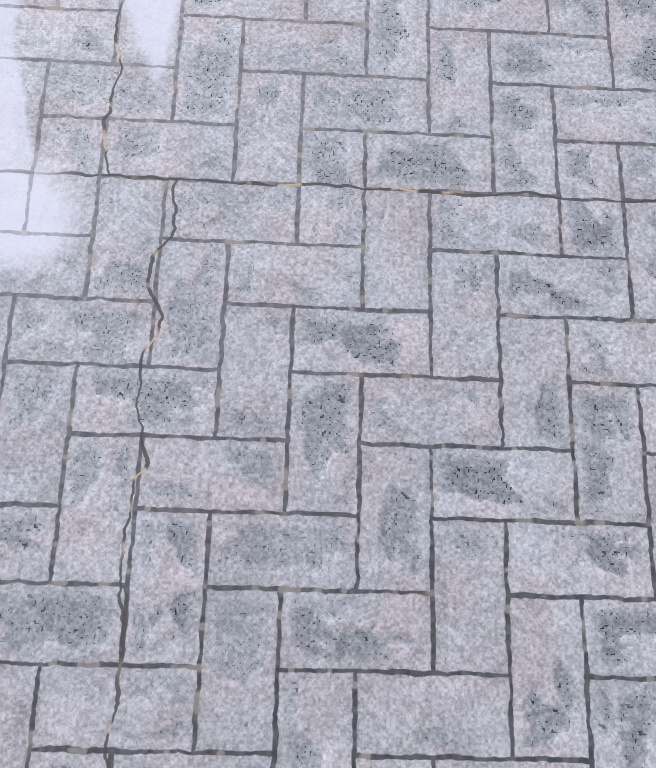
This texture is drawn by a Shadertoy shader. Its source:

```glsl
// Herringbone stamped concrete seen in slight perspective, with cracks and wet glare.

float hash(vec2 p) {
    return fract(sin(dot(p, vec2(127.1, 311.7))) * 43758.5);
}

float noise(vec2 p) {
    vec2 i = floor(p), f = fract(p);
    f = f * f * (3.0 - 2.0 * f);
    return mix(mix(hash(i), hash(i + vec2(1, 0)), f.x),
               mix(hash(i + vec2(0, 1)), hash(i + vec2(1, 1)), f.x), f.y);
}

float fbm(vec2 p) {
    float sum = 0.0, amp = 0.5;
    for (int i = 0; i < 5; i++) {
        sum += amp * noise(p);
        p = mat2(1.6, 1.2, -1.2, 1.6) * p + 7.3;
        amp *= 0.5;
    }
    return sum;
}

// Split-slate height: warped noise with steep ledges
float slate(vec2 p) {
    float h = fbm(p + 0.9 * fbm(p * 1.3 + 20.0));
    return smoothstep(0.36, 0.56, h) + 0.5 * h;
}

void mainImage(out vec4 fragColor, in vec2 fragCoord) {
    // Canvas position, y pointing down, in units of the height
    vec2 p = vec2(fragCoord.x, iResolution.y - fragCoord.y) / iResolution.y;
    float px = 12.0 / iResolution.y;

    // Undo the perspective: g counts brick widths
    mat2 axes = mat2(0.0928, 0.00495, -0.013, 0.0752) - mat2(0.0031 * p, -0.0244 * p);
    vec2 g = inverse(axes) * (p - vec2(0.470, 0.488));
    vec2 w = g + 0.03 * (vec2(noise(g * 5.0), noise(g * 5.0 + 40.0)) - 0.5)
               + 0.02 * (vec2(noise(g * 17.0), noise(g * 17.0 + 90.0)) - 0.5);

    // Herringbone: the diagonal index picks the half of a wide or a tall brick
    vec2 cell = floor(w);
    float diagonal = mod(cell.x - cell.y, 4.0);
    bool wide = diagonal < 1.5;
    vec2 corner = cell;
    if (wide && diagonal > 0.5) corner.x -= 1.0;
    if (!wide && diagonal < 2.5) corner.y -= 1.0;
    vec2 local = w - corner;
    vec2 inset = min(local, (wide ? vec2(2, 1) : vec2(1, 2)) - local);
    float edge = min(inset.x, inset.y);
    float seed = hash(corner + 3.0);

    // Chipped relief, lit from the upper left
    vec2 along = (wide ? local : local.yx) * vec2(1.5, 2.3) + corner * 7.31;
    float height = slate(along);
    float lit = height - slate(along + vec2(0.07, 0.09));
    float inner = smoothstep(0.04, 0.3, edge);
    float nearness = smoothstep(0.1, 1.2, p.x * 0.6 + p.y);
    float dent = inner * (1.0 - smoothstep(0.35, 0.95, height)) * (0.5 + 0.8 * seed);

    // Stone tone: mottling, dents and speckled grain
    float tone = 0.735 + 0.03 * (seed - 0.5) - 0.02 * nearness;
    tone += 0.12 * (fbm(g * 2.2 + 11.0) - 0.48);
    tone -= dent * mix(0.07, 0.14, nearness);
    tone -= 0.15 * inner * clamp(lit, -0.35, 0.5);
    tone += 0.15 * (noise(g * 24.0) - 0.5) + 0.11 * (noise(g * 47.0) - 0.5);
    tone -= 0.22 * smoothstep(0.78, 0.95, noise(g * 31.0 + 5.0)) * (0.3 + dent);
    tone -= 0.07 * exp(-edge * 20.0);
    vec3 color = tone * mix(vec3(1.015, 0.985, 1.045), vec3(0.975, 1.0, 1.075),
                            clamp(dent + noise(g * 1.7), 0.0, 1.0));

    // Joints, darker and crisper toward the viewer
    float halfWidth = 0.018 + 0.018 * noise(g * 4.0 + 60.0);
    float joint = 1.0 - smoothstep(halfWidth - 0.5 * px, halfWidth + 0.8 * px, edge);
    vec3 groove = mix(vec3(0.50, 0.50, 0.54), vec3(0.32, 0.33, 0.36), nearness);
    groove += 0.14 * (noise(g * 15.0) - 0.5);
    groove = mix(groove, vec3(0.70, 0.65, 0.62), 0.6 * smoothstep(0.78, 0.9, noise(g * 6.0 + 33.0)));
    color = mix(color, groove, joint * 0.9);

    // Wandering cracks: one down, stepping aside at the cross cut, and one across
    float crackX = (g.y < -3.0 ? -4.0 : -3.0) + 0.55 * (fbm(vec2(3.0, g.y * 1.4)) - 0.48);
    float crackY = -3.0 + 0.22 * (fbm(vec2(g.x * 1.6, 8.0)) - 0.48);
    float crackDist = min(abs(g.x - crackX), abs(g.y - crackY));
    float crackWidth = 0.008 + 0.022 * noise(g * 3.0 + 70.0);
    float crack = 1.0 - smoothstep(crackWidth - 0.4 * px, crackWidth + 0.8 * px, crackDist);
    vec3 crackColor = mix(vec3(0.34, 0.33, 0.35), vec3(0.80, 0.71, 0.62),
                          smoothstep(0.68, 0.85, noise(g * 4.0 + 15.0)));
    color = mix(color, crackColor, crack * 0.85);

    // Wet reflections at the upper left: a streak, a sliver and a pool
    float ripple = 0.03 * (fbm(p * 18.0) - 0.48);
    float x = p.x + ripple;
    float streak = smoothstep(0.0, 0.03, x - 0.137 - 0.45 * p.y)
                 * smoothstep(0.0, 0.02, 0.247 - 0.19 * p.y - x)
                 * (1.0 - smoothstep(0.06, 0.17, p.y));
    float sliver = (1.0 - smoothstep(0.0, 0.015, x - 0.008 - 0.22 * max(p.y - 0.06, 0.0)))
                 * (1.0 - smoothstep(0.20, 0.24, p.y));
    float pool = 1.0 - smoothstep(0.5, 1.1, length((vec2(x, p.y + ripple) - vec2(0.0, 0.275)) / vec2(0.12, 0.09)));
    float glare = max(max(streak * 0.8, sliver * 0.75), pool * 0.85);
    float haze = 0.05 * (1.0 - smoothstep(0.0, 0.6, length(p)));
    color = mix(color + haze, vec3(0.90, 0.91, 1.0), glare * (1.0 - 0.45 * joint));

    fragColor = vec4(clamp(color, 0.0, 1.0), 1.0);
}
```
